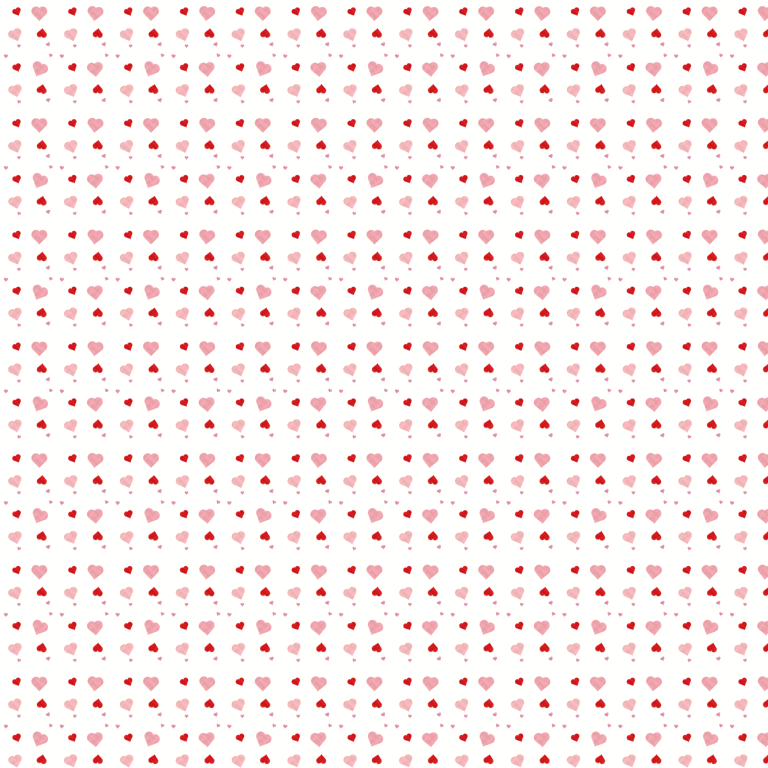
Give the GLSL for this pattern, as a Shadertoy shader.

```glsl
// Small tilted hearts in pink and red, scattered in a regular grid on white paper.

const float CELLS = 13.75;      // grid cells across the canvas; a full repeat is 2 x 2 cells
const float SOFTNESS = 0.014;   // edge blur, in cells
const float MOTTLE = 0.025;     // strength of the printed grain
const float GOLD_RIM = 0.45;    // strength of the glints on the rims

const vec3 PAPER = vec3(1.0, 1.0, 0.992);
const vec3 ROSE  = vec3(0.935, 0.645, 0.68);
const vec3 BLUSH = vec3(0.955, 0.715, 0.735);
const vec3 RED   = vec3(0.83, 0.10, 0.12);
const vec3 MAUVE = vec3(0.88, 0.56, 0.66);
const vec3 GOLD  = vec3(0.84, 0.62, 0.36);

// Extra tilt for the four cells of one repeat
const vec4 CELL_TILT = vec4(0.0, -0.12, -0.42, 0.10);

struct Heart {
    vec2 pos;         // centre in the cell, measured from its top left
    float size;
    float tilt;       // counterclockwise, in radians
    float sway;       // share of the cell tilt
    float glint;      // share of the gold rim
    float everyOther; // 1.0 to appear on even rows only
    vec3 color;
};

const int HEART_COUNT = 8;

Heart getHeart(int i) {
    if (i == 0) return Heart(vec2(0.704, 0.247), 0.235, 0.0, 1.0, 0.0, 0.0, ROSE);
    if (i == 1) return Heart(vec2(0.279, 0.633), 0.200, 0.38, 0.3, 0.6, 0.0, BLUSH);
    if (i == 2) return Heart(vec2(0.306, 0.215), 0.128, 0.45, 0.2, 0.0, 0.0, RED);
    if (i == 3) return Heart(vec2(0.752, 0.590), 0.148, 3.05, 0.3, 1.0, 0.0, RED);
    if (i == 4) return Heart(vec2(0.340, 0.825), 0.052, 0.10, 1.0, 0.0, 0.0, MAUVE);
    if (i == 5) return Heart(vec2(0.865, 0.797), 0.062, 0.50, 0.5, 0.0, 0.0, MAUVE);
    if (i == 6) return Heart(vec2(0.906, 0.994), 0.054, -0.40, 0.5, 0.0, 1.0, MAUVE);
    return Heart(vec2(0.106, 1.008), 0.060, -0.10, 0.5, 0.0, 1.0, MAUVE);
}

vec2 rotate(vec2 p, float angle) {
    float c = cos(angle), s = sin(angle);
    return vec2(c * p.x - s * p.y, s * p.x + c * p.y);
}

// Signed distance to a heart of unit scale, centred on the origin
float heartDistance(vec2 p) {
    p.x = abs(p.x);
    p.y += 0.55;
    if (p.x + p.y > 1.0) return length(p - vec2(0.25, 0.75)) - sqrt(2.0) / 4.0;
    vec2 toNotch = p - vec2(0.0, 1.0);
    vec2 toSide = p - 0.5 * max(p.x + p.y, 0.0);
    return sqrt(min(dot(toNotch, toNotch), dot(toSide, toSide))) * sign(p.x - p.y);
}

// Uneven ink from layered sines, about -1 to 1
float grain(vec2 p) {
    return 0.5 * sin(p.x * 31.0 + 2.0 * sin(p.y * 23.0))
         + 0.5 * sin(p.y * 43.0 + 2.0 * sin(p.x * 37.0));
}

void mainImage(out vec4 fragColor, in vec2 fragCoord) {
    // Grid position, with y running down from the top edge
    vec2 grid = vec2(fragCoord.x, iResolution.y - fragCoord.y) / iResolution.y * CELLS;
    float blur = max(SOFTNESS, 0.7 * CELLS / iResolution.y);
    vec3 color = PAPER;

    for (int i = 0; i < HEART_COUNT; i++) {
        Heart h = getHeart(i);

        // Nearest copy of this heart, and its place in the 2 x 2 repeat
        vec2 offset = grid - h.pos;
        vec2 cell = floor(offset + 0.5);
        vec2 parity = mod(cell, 2.0);
        vec2 local = (offset - cell) * vec2(1.0, -1.0);
        float cellTilt = CELL_TILT[int(parity.x + 2.0 * parity.y + 0.5)];

        vec2 p = rotate(local, -h.tilt - h.sway * cellTilt) / h.size;
        float dist = heartDistance(p) * h.size;
        float cover = smoothstep(blur, -blur, dist);
        cover *= 1.0 - h.everyOther * parity.y;

        // Grain inside, broken gold glints along the lobes
        vec3 ink = h.color + MOTTLE * grain(local + 0.17 * parity);
        float rim = smoothstep(0.03, 0.0, abs(dist)) * smoothstep(-0.1, 0.3, p.y);
        rim *= 0.5 + 0.5 * sin(p.x * 9.0 + parity.x * 2.0);
        ink = mix(ink, GOLD, GOLD_RIM * h.glint * rim);

        color = mix(color, ink, cover);
    }

    fragColor = vec4(color, 1.0);
}
```
